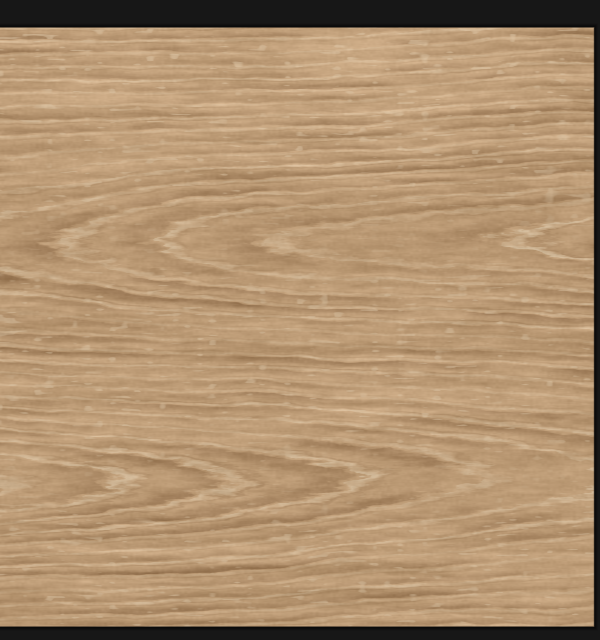
Reproduce this texture procedurally as a Shadertoy shader.

```glsl
// Flat-sawn oak board with cathedral grain, lying on a near-black ground.
#define WOOD vec3(0.748, 0.617, 0.470)
#define LATEWOOD vec3(0.575, 0.440, 0.305)
#define PALE vec3(0.850, 0.765, 0.645)
#define GROUND vec3(0.092, 0.090, 0.090)
#define BOARD_MIN vec2(-0.1, 0.021)
#define BOARD_MAX vec2(0.990, 0.957)
#define UPPER_AXIS 0.622
#define LOWER_AXIS 0.250
#define TIP_RATE 4.4
#define RING_DENSITY 45.0
#define TIP_ROUNDNESS 0.065
#define FIBRE_CONTRAST 0.085

float hash(vec2 p) {
    vec3 q = fract(vec3(p.xyx) * 0.1031);
    q += dot(q, q.yzx + 33.33);
    return fract((q.x + q.y) * q.z);
}

float noise(vec2 p) {
    vec2 cell = floor(p), f = fract(p);
    f = f * f * (3.0 - 2.0 * f);
    return mix(mix(hash(cell), hash(cell + vec2(1, 0)), f.x),
               mix(hash(cell + vec2(0, 1)), hash(cell + vec2(1, 1)), f.x), f.y);
}

float fbm(vec2 p) {
    float sum = 0.0, amp = 0.5;
    for (int i = 0; i < 4; i++) {
        sum += amp * noise(p);
        p = p * 2.03 + 17.3;
        amp *= 0.5;
    }
    return sum / 0.9375;
}

// Ring level of one cathedral: s runs along its axis, d is the distance from it.
float cathedral(float s, float d) {
    float reach = 1.0 / (1.0 + d * d / 0.0256);
    float flank = sqrt(d * d + TIP_ROUNDNESS * TIP_ROUNDNESS) - TIP_ROUNDNESS;
    return TIP_RATE * s * reach - RING_DENSITY * flank;
}

// Two opposed cathedrals, joined without a step halfway between their axes.
float ringLevel(vec2 p) {
    float middle = 0.5 * (UPPER_AXIS + LOWER_AXIS);
    float halfSpan = middle - LOWER_AXIS;
    float join = cathedral(0.0, halfSpan) + cathedral(1.0, halfSpan);
    return p.y > middle ? cathedral(p.x, abs(p.y - UPPER_AXIS))
                        : join - cathedral(1.0 - p.x, abs(p.y - LOWER_AXIS));
}

vec3 oak(vec2 uv) {
    // Slow waviness, then feathered edges along the fibres
    vec2 p = uv;
    p.y += 0.022 * (fbm(uv * vec2(3.0, 7.0) + 4.0) - 0.5);
    p.y += 0.005 * (fbm(uv * vec2(14.0, 30.0) + 9.0) - 0.5);
    float axisDist = min(abs(p.y - UPPER_AXIS), abs(p.y - LOWER_AXIS));
    float core = exp(-axisDist * axisDist / 0.0030);
    float feather = fbm(uv * vec2(26.0, 150.0)) - 0.5;
    float level = ringLevel(p) + 1.1 * noise(uv * vec2(2.2, 5.0) + 21.0);
    level += feather * mix(0.25, 0.50, core) + 40.05;

    // Each ring: pale pores, a thin dark edge, then slow darkening
    float ring = floor(level), phase = fract(level);
    float vigour = mix(0.45, 1.0, hash(vec2(ring, 3.0)));
    float patchy = fbm(uv * vec2(7.0, 28.0) + 31.0);
    float dark = smoothstep(0.35, 0.88, phase) * (1.0 - smoothstep(0.90, 1.0, phase));
    float pores = smoothstep(0.0, 0.07, phase) * (1.0 - smoothstep(0.10, 0.27, phase));
    float edge = smoothstep(0.18, 0.27, phase) * (1.0 - smoothstep(0.27, 0.38, phase));

    vec3 col = WOOD;
    col = mix(col, LATEWOOD, dark * vigour * smoothstep(0.15, 0.75, patchy) * 0.80);
    col = mix(col, LATEWOOD, edge * vigour * mix(0.30, 0.38, core) * patchy * 1.4);

    // Pale pores break into short dashes
    float dashes = smoothstep(0.25, 0.70, noise(uv * vec2(55.0, 230.0) + 5.0));
    float poreGain = mix(0.50, 0.85, core) * mix(0.45, 1.0, dashes);
    col = mix(col, PALE, pores * vigour * poreGain);

    // Straight streaks, stray flecks and fine fibres
    float streak = fbm(vec2(uv.x * 5.0, p.y * 95.0) + 13.0) - 0.5;
    float fibre = fbm(vec2(uv.x * 35.0, p.y * 190.0) + 47.0) - 0.5;
    float fleck = smoothstep(0.78, 0.96, noise(vec2(uv.x * 48.0, p.y * 210.0) + 71.0));
    col += streak * mix(0.14, 0.05, core);
    col += fibre * FIBRE_CONTRAST;
    col = mix(col, PALE, fleck * mix(0.45, 0.15, core));
    col += 0.025 * (noise(uv * vec2(210.0, 230.0)) - 0.5);

    // Broad tone: lighter toward the top, gently clouded
    col += 0.030 * smoothstep(0.70, 0.95, uv.y);
    col += 0.045 * (fbm(uv * vec2(2.0, 5.0) + 60.0) - 0.5);
    return col;
}

void mainImage(out vec4 fragColor, in vec2 fragCoord) {
    vec2 uv = fragCoord / iResolution.xy;
    vec2 inset = min(uv - BOARD_MIN, BOARD_MAX - uv);
    float edgeDist = min(inset.x, inset.y);
    float soft = 1.0 / iResolution.y;

    // Ground with a contact shadow beside the board
    vec3 ground = GROUND * mix(0.35, 1.0, smoothstep(0.0, 0.008, -edgeDist));
    vec3 col = mix(ground, oak(uv), smoothstep(-soft, soft, edgeDist));
    fragColor = vec4(clamp(col, 0.0, 1.0), 1.0);
}
```
